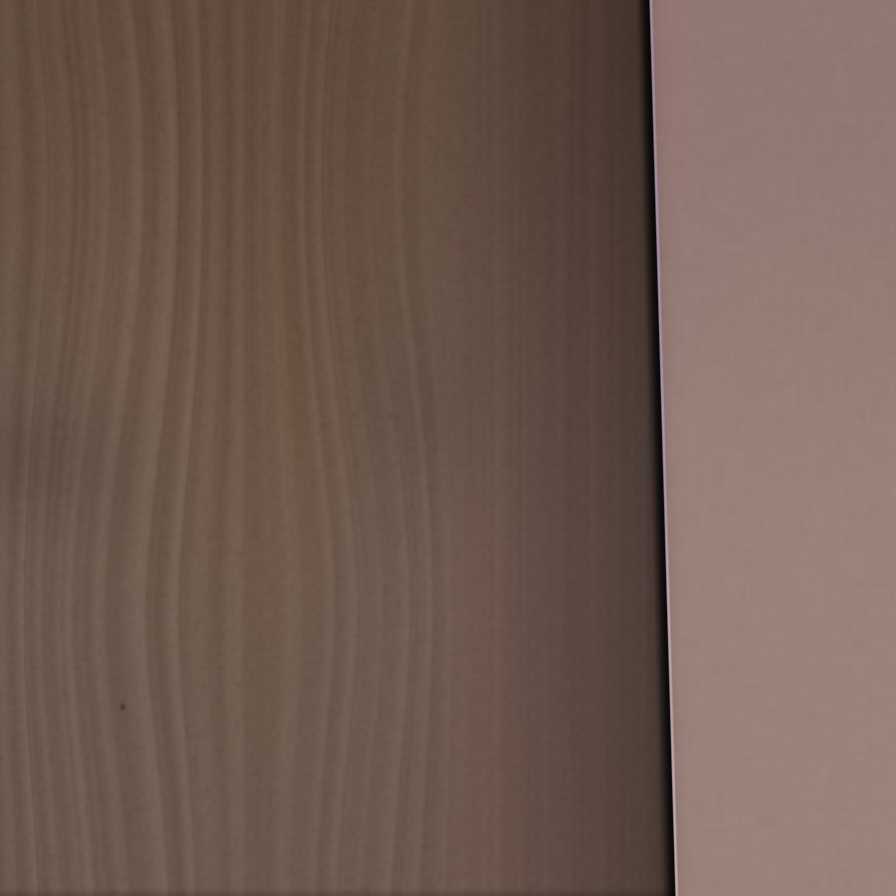
This texture is drawn by a WebGL 1 fragment shader. Its source:

```glsl
precision highp float;
// Brown wood grain in shade, beside a paler panel with a thin bright edge.
uniform vec2 u_resolution;

float hash(vec2 p) {
  vec3 q = fract(p.xyx * vec3(0.1031, 0.1030, 0.0973));
  q += dot(q, q.yzx + 33.33);
  return fract((q.x + q.y) * q.z);
}

float noise(vec2 p) {
  vec2 i = floor(p), f = fract(p);
  f = f * f * (3.0 - 2.0 * f);
  return mix(mix(hash(i), hash(i + vec2(1.0, 0.0)), f.x),
             mix(hash(i + vec2(0.0, 1.0)), hash(i + vec2(1.0)), f.x), f.y);
}

float blob(vec2 p, vec2 centre, vec2 size) {
  vec2 d = (p - centre) / size;
  return exp(-dot(d, d));
}

// Straightens the grain, which pinches and swells around x = 0.28.
float grainCoord(vec2 p) {
  float bend = 0.022 * cos((p.x - 0.13) * 10.8) * smoothstep(0.58, 0.44, p.x);
  bend *= mix(0.55, 1.0, smoothstep(0.05, 0.35, p.y));
  return p.x - bend * sin(6.2832 * (p.y - 0.55))
       + 0.005 * (noise(p * vec2(5.0, 4.0)) - 0.5);
}

// Growth rings: a slow rise to a pale crest, then a sharp fall.
float rings(float g, float count) {
  float t = g * count + 1.3 * noise(vec2(g * count * 0.5, 3.0));
  float f = fract(t);
  float crest = smoothstep(0.3, 0.84, f) * (1.0 - smoothstep(0.86, 1.0, f));
  return (crest - 0.35) * (0.25 + 0.75 * hash(vec2(floor(t), 7.0)));
}

vec3 wood(vec2 p, float gap) {
  float g = grainCoord(p);
  vec3 c = mix(vec3(0.428, 0.347, 0.301), vec3(0.375, 0.294, 0.240),
               smoothstep(0.3, 1.05, p.y));
  c *= mix(vec3(1.0), vec3(0.985, 0.955, 1.0), smoothstep(0.42, 0.62, p.x));

  // Broad stains and warm streaks
  c *= 1.0 - 0.09 * blob(p, vec2(0.03, 0.49), vec2(0.10, 0.07));
  c *= 1.0 - 0.05 * blob(p, vec2(0.47, 0.54), vec2(0.07, 0.09));
  c *= 1.0 + 0.06 * blob(p, vec2(0.15, 0.70), vec2(0.07, 0.22));
  c += vec3(0.006, 0.006, 0.012) * blob(p, vec2(0.46, 0.32), vec2(0.12, 0.17));
  float warm = blob(p, vec2(0.31, 0.56), vec2(0.07, 0.22));
  c += vec3(0.014, 0.000, -0.016) * warm * (0.4 + noise(vec2(g * 60.0, p.y * 5.0)));

  // Curved figure on the left, straight irregular lines on the right
  float figure = smoothstep(0.58, 0.46, p.x);
  float fade = 0.7 + 0.6 * noise(vec2(g * 25.0, p.y * 2.5 + 9.0));
  float strength = 0.6 + 0.4 * smoothstep(0.30, 0.12, abs(p.x - 0.10));
  float streak = noise(vec2(g * 60.0, p.y * 1.2)) - 0.5;
  float fine = noise(vec2(g * 170.0, p.y * 1.5)) - 0.5;
  c += (0.042 * rings(g, 30.0) + 0.010 * rings(g + 0.37, 67.0)) * strength * fade * figure;
  c += 0.014 * streak * figure + 0.016 * fine;
  float lines = noise(vec2(p.x * 200.0, p.y * 2.0)) + noise(vec2(p.x * 110.0, 5.0)) - 1.0;
  c += 0.016 * lines * (1.0 - figure);

  // Pores and mottling
  float pore = smoothstep(0.78, 0.98, noise(vec2(g * 210.0, p.y * 110.0)));
  float patches = 0.3 + noise(p * vec2(12.0, 5.0));
  c -= vec3(0.010, 0.018, 0.014) * pore * patches * figure;
  c += 0.016 * (noise(p * 200.0) - 0.5);
  c *= 1.0 - 0.35 * blob(p, vec2(0.137, 0.211), vec2(0.003, 0.004));

  // Shade deepening towards the gap
  c *= 1.0 - 0.18 * smoothstep(0.24, 0.04, gap);
  c *= 1.0 - 0.30 * exp(-gap / 0.028);
  c *= 1.0 - 0.82 * smoothstep(0.017, 0.001, gap);
  return c * (1.0 - 0.15 * smoothstep(0.010, 0.0, p.y));
}

vec3 panel(vec2 p, float inset) {
  vec3 c = mix(vec3(0.602, 0.512, 0.474), vec3(0.568, 0.468, 0.448),
               smoothstep(0.35, 0.95, p.y));
  c += vec3(0.006, -0.006, 0.004) * exp(-inset / 0.05);
  c *= 1.0 - 0.10 * exp(-inset / 0.008);
  float weave = noise(p * vec2(230.0, 60.0)) + noise(p * vec2(50.0, 230.0)) - 1.0;
  return c + 0.010 * weave;
}

void main() {
  vec2 p = gl_FragCoord.xy / u_resolution;
  float pixel = 1.0 / u_resolution.x;
  float side = p.x - (0.754 - 0.029 * p.y);

  vec3 c = mix(wood(p, max(-side, 0.0)), panel(p, max(side, 0.0)),
               smoothstep(-pixel, pixel, side));

  // Lit rim of the panel, cooler and stronger in places
  float rim = 1.0 - smoothstep(0.0, 0.0018 + 0.8 * pixel, abs(side - 0.0015));
  vec3 glint = mix(vec3(0.78, 0.72, 0.74), vec3(0.68, 0.62, 0.76), smoothstep(0.2, 0.6, p.y));
  c = mix(c, glint, rim * (0.55 + 0.4 * noise(vec2(p.y * 9.0, 2.0))));
  gl_FragColor = vec4(c, 1.0);
}
```
